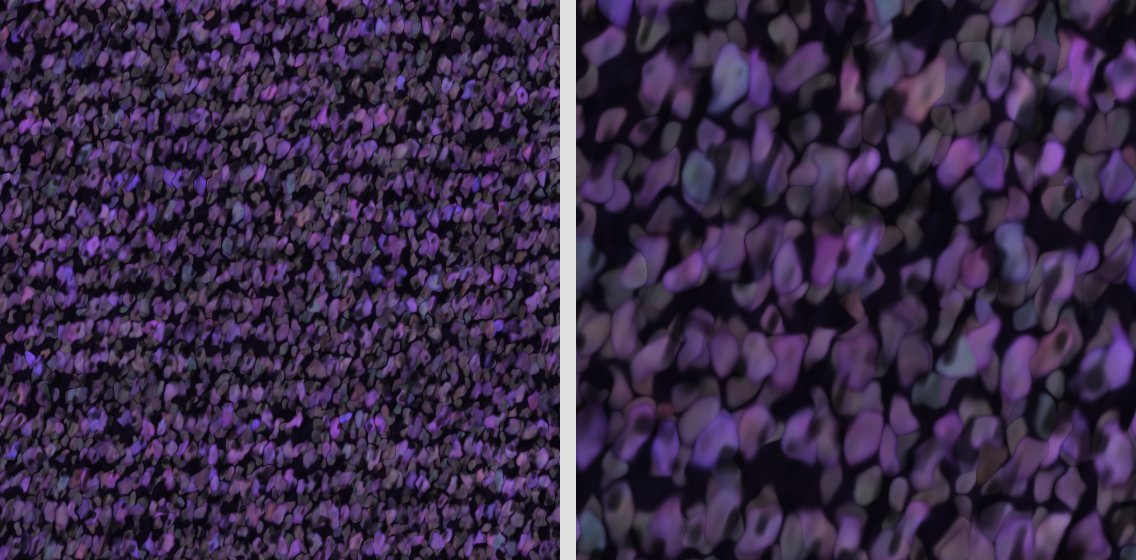
Left: the whole. Right: its middle third, enlarged.
Write a Shadertoy shader that draws this texture.

```glsl
const vec3 GROUND = vec3(0.055, 0.036, 0.085);
const vec3 GREY_YARN = vec3(0.45, 0.39, 0.48);
const vec3 VIOLET_YARN = vec3(0.54, 0.34, 0.75);
const vec3 BLUE_YARN = vec3(0.40, 0.31, 0.86);
const vec3 MAGENTA_YARN = vec3(0.64, 0.33, 0.70);
const vec3 TEAL_YARN = vec3(0.32, 0.46, 0.52);
const vec3 RUST_YARN = vec3(0.56, 0.36, 0.40);
const vec3 SHADOW_TINT = vec3(0.92, 0.66, 1.12);
const vec3 LUMA = vec3(0.30, 0.59, 0.11);

float hash(vec2 p, float seed) {
    vec3 q = fract(vec3(p.xyx) * vec3(0.1031, 0.1030, 0.0973) + seed * 0.137);
    q += dot(q, q.yzx + 33.33);
    return fract((q.x + q.y) * q.z);
}

float noise(vec2 p, float seed) {
    vec2 i = floor(p), f = fract(p);
    f = f * f * (3.0 - 2.0 * f);
    float low = mix(hash(i, seed), hash(i + vec2(1, 0), seed), f.x);
    float high = mix(hash(i + vec2(0, 1), seed), hash(i + vec2(1, 1), seed), f.x);
    return mix(low, high, f.y);
}

vec2 rotate(vec2 p, float angle) {
    float c = cos(angle), s = sin(angle);
    return vec2(c * p.x - s * p.y, s * p.x + c * p.y);
}

// Yarn dye: mostly grey to violet, with a few stray hues
vec3 yarnColor(vec2 id, float seed, float violetShare) {
    float pick = hash(id, seed + 1.0);
    float violet = clamp(violetShare + 0.8 * (hash(id, seed + 2.0) - 0.5), 0.0, 1.0);
    vec3 color = mix(GREY_YARN, VIOLET_YARN, violet);
    color = mix(color, BLUE_YARN, 0.65 * step(0.91, pick) * violet);
    color = mix(color, MAGENTA_YARN, 0.65 * step(pick, 0.14) * violet);
    color = mix(color, TEAL_YARN, 0.5 * step(abs(pick - 0.50), 0.012));
    return mix(color, RUST_YARN, 0.5 * step(abs(pick - 0.60), 0.015));
}

// Scattered leaning loops of yarn: rgb is the lit colour, a the coverage
vec4 tufts(vec2 p, vec2 grid, vec2 halfSize, vec2 jitter, float violetShare, float dropout, float seed) {
    vec2 cell = floor(p * grid);
    vec4 best = vec4(0.0);
    float bestHeight = 0.0;
    vec3 shadow = mix(vec3(0.97, 0.95, 1.0), SHADOW_TINT, clamp(violetShare * 1.5, 0.0, 1.0));
    for (int y = -1; y <= 1; y++)
    for (int x = -1; x <= 1; x++) {
        vec2 id = cell + vec2(x, y);
        vec2 offset = vec2(hash(id, seed + 3.0), hash(id, seed + 4.0)) - 0.5;
        vec2 center = (id + 0.5 + jitter * offset) / grid;
        float lean = 0.3 + 1.0 * (hash(id, seed + 5.0) - 0.5);
        float size = mix(0.8, 1.15, hash(id, seed + 6.0));
        vec2 local = rotate(p - center, lean) / (halfSize * size);
        float dome = 1.0 - smoothstep(0.25, 1.25, length(local));
        dome *= step(dropout, hash(id, seed + 7.0));
        float height = dome * mix(0.8, 1.0, hash(id, seed + 8.0));
        if (height > bestHeight) {
            bestHeight = height;
            float light = mix(0.66, 1.08, hash(id, seed + 9.0)) * mix(0.42, 1.0, smoothstep(0.0, 0.8, dome));
            light *= 1.0 + 0.1 * local.y;
            vec3 tint = mix(shadow, vec3(1.0), dome);
            best = vec4(yarnColor(id, seed, violetShare) * tint * light, smoothstep(0.02, 0.5, dome));
        }
    }
    return best;
}

void mainImage(out vec4 fragColor, in vec2 fragCoord) {
    vec2 p = fragCoord / iResolution.y;

    // Uneven rows and ragged yarn outlines
    vec2 q = p;
    q.y += 0.016 * (noise(p * vec2(5.0, 8.0), 1.0) - 0.5);
    q += 0.010 * (vec2(noise(p * 80.0, 2.0), noise(p * 80.0, 3.0)) - 0.5);

    // Dim pile between the rows, then the bright violet rows
    float patchTone = noise(p * vec2(9.0, 12.0), 4.0);
    vec4 pile = tufts(q, vec2(66.0, 43.0), vec2(0.0080, 0.0140), vec2(0.9), 0.10, 0.15, 20.0);
    vec4 rows = tufts(q, vec2(51.0, 18.5), vec2(0.0108, 0.0200), vec2(0.6, 0.36),
                      0.24 + 0.52 * patchTone, 0.11, 40.0);
    vec3 color = mix(GROUND, pile.rgb * 0.80, pile.a);
    color = mix(color, rows.rgb * 1.12, rows.a);

    // Worn and full areas
    color *= mix(0.86, 1.16, noise(p * vec2(11.0, 16.0), 10.0));

    // Fine slanted fibres and small shadow pits
    vec2 fibre = rotate(p, 0.35);
    float strand = noise(fibre * vec2(170.0, 75.0), 5.0);
    float pits = noise(fibre * vec2(115.0, 60.0), 6.0);
    color *= mix(0.74, 1.30, strand) * mix(0.28, 1.0, smoothstep(0.08, 0.46, pits));

    // Soft colour flecks
    vec3 fleck = vec3(noise(p * 85.0, 7.0), noise(p * 85.0, 8.0), noise(p * 85.0, 9.0)) - 0.5;
    color *= 1.0 + 0.22 * fleck;

    // Matte yarn holds back the highlights
    color /= 1.0 + 0.62 * dot(color, LUMA);
    color = max(color, GROUND * 0.7);

    fragColor = vec4(clamp(color, 0.0, 1.0), 1.0);
}
```
